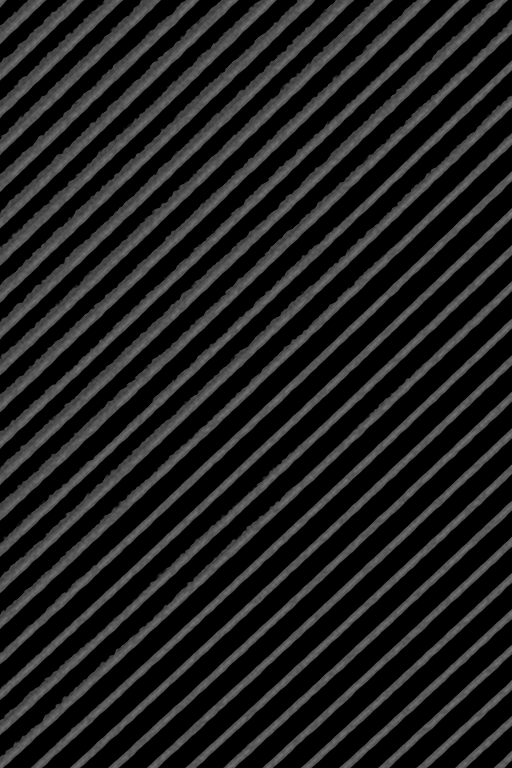
This pattern is drawn by a WebGL 2 fragment shader. Its source:

```glsl
#version 300 es
precision highp float;

uniform vec2 u_resolution;
out vec4 outColor;

const float LINES_DOWN = 20.76;     // repeats along the left edge
const float LINES_ACROSS = 13.29;   // repeats along the top edge
const float LINE_OFFSET = -1.03;
const float BEND = 0.35;            // slight flattening towards the bottom
const float CORE_CENTER = 0.03;     // widths are fractions of one repeat
const float CORE_HALF = 0.135;
const float STREAK_HALF = 0.05;
const float FRINGE_WIDTH = 0.20;
const float EDGE_WOBBLE = 0.035;
const float FRINGE_RAGGED = 0.09;
const float TOOTH_FREQ = 150.0;     // per canvas height
const float GRAIN_FREQ = 210.0;
const float GRAIN = 0.07;
const vec3 BACKGROUND = vec3(0.0);
const vec3 BODY = vec3(0.34);
const vec3 STREAK = vec3(0.41);
const vec3 FRINGE = vec3(0.27);

float hash1(float n) {
    return fract(sin(n * 127.1 + 3.7) * 4375.85);
}

vec2 gradient(vec2 cell) {
    float h = fract(sin(dot(cell, vec2(127.1, 311.7))) * 4375.85);
    float angle = 6.28318 * h;
    return vec2(cos(angle), sin(angle));
}

// Gradient noise, roughly -0.7 to 0.7
float gnoise(vec2 p) {
    vec2 i = floor(p);
    vec2 f = p - i;
    vec2 w = f * f * f * (f * (f * 6.0 - 15.0) + 10.0);
    float a = dot(gradient(i), f);
    float b = dot(gradient(i + vec2(1, 0)), f - vec2(1, 0));
    float c = dot(gradient(i + vec2(0, 1)), f - vec2(0, 1));
    float d = dot(gradient(i + vec2(1, 1)), f - vec2(1, 1));
    return mix(mix(a, b, w.x), mix(c, d, w.x), w.y);
}

void main() {
    vec2 uv = gl_FragCoord.xy / u_resolution;
    vec2 p = gl_FragCoord.xy / u_resolution.y;
    float down = 1.0 - uv.y;

    // Line number and signed position across the line (negative = upper left)
    float phase = LINES_DOWN * down + LINES_ACROSS * uv.x + LINE_OFFSET
                + BEND * down * down * down;
    float line = floor(phase + 0.5);
    float across = phase - line;
    float along = (p.x + p.y) * 0.7071;

    // Edge softness of about one pixel, in repeats
    vec2 rate = vec2(LINES_ACROSS / u_resolution.x,
                     (LINES_DOWN + 3.0 * BEND * down * down) / u_resolution.y);
    float soft = 0.75 * length(rate);

    // Solid core with slightly worn edges
    float wobble = EDGE_WOBBLE * gnoise(vec2(along * 75.0, line * 7.3 + across * 3.0));
    float fromCore = abs(across - CORE_CENTER) - CORE_HALF + wobble;
    float core = 1.0 - smoothstep(-soft, soft, fromCore);

    // Ragged fringe on the upper left side, fading at a different place per line
    float fade = line / 22.0 + 0.35 * uv.x + 0.6 * (hash1(line) - 0.5)
               + 0.35 * gnoise(vec2(along * 6.0, line * 5.7));
    float amount = 1.0 - smoothstep(0.25, 1.25, fade);
    float teeth = gnoise(vec2(along * TOOTH_FREQ, across * 9.0 + line * 17.3))
                + 0.6 * gnoise(vec2(along * 45.0, line * 11.9));
    float reach = FRINGE_WIDTH * amount
                + FRINGE_RAGGED * teeth * smoothstep(0.0, 0.4, amount);
    float outward = CORE_CENTER - CORE_HALF - across;
    float fringe = (1.0 - smoothstep(-soft, soft, outward - reach))
                 * (1.0 - step(CORE_CENTER, across));

    // Broken light streak along the middle
    float streak = 1.0 - smoothstep(-soft, soft, abs(across - CORE_CENTER) - STREAK_HALF);
    streak *= smoothstep(-0.35, 0.1, gnoise(vec2(along * 60.0, line * 3.1)));

    // Layers and grain
    vec3 color = mix(BACKGROUND, FRINGE, fringe);
    color = mix(color, BODY, core);
    color = mix(color, STREAK, streak * core);
    float grain = GRAIN * gnoise(p * GRAIN_FREQ);
    color += grain * max(core, fringe);
    outColor = vec4(clamp(color, 0.0, 1.0), 1.0);
}
```
